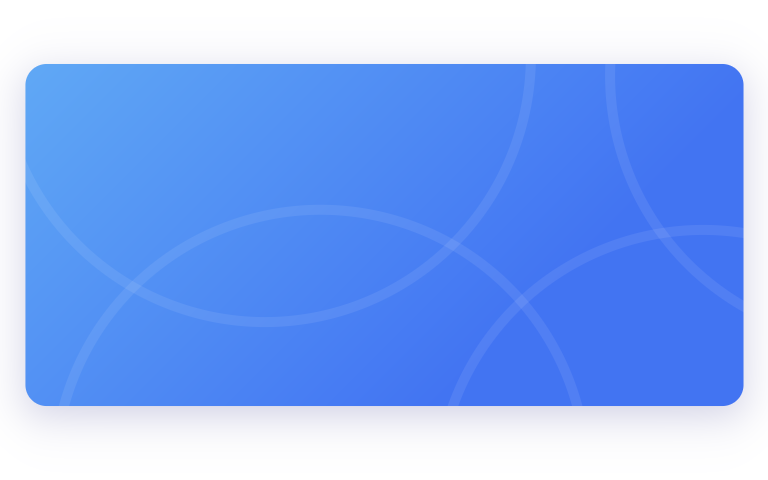
A Shadertoy shader for this background:

```glsl
// A rounded blue card floats over a white page with a soft lavender shadow.
// A diagonal gradient fills the card; large translucent rings are clipped to it.
// Lengths are in units of the canvas height, with the origin at the lower left.

#define CARD_CENTER vec2(0.801, 0.5104)
#define CARD_HALF vec2(0.748, 0.3563)
#define CARD_RADIUS 0.044
#define GRADIENT_SPAN 1.56
#define RING_RADIUS 0.554
#define RING_HALF_WIDTH 0.0104
#define RING_ALPHA 0.08
#define SHADOW_DROP 0.021
#define SHADOW_SIGMA 0.042
#define SHADOW_ALPHA 0.20

const vec3 PAGE_COLOR = vec3(1.0);
const vec3 SHADOW_COLOR = vec3(0.08, 0.08, 0.48);
const vec3 LIGHT_BLUE = vec3(0.376, 0.66, 0.96);
const vec3 DEEP_BLUE = vec3(0.26, 0.455, 0.95);

const vec2 RING_CENTERS[4] = vec2[4](
    vec2(0.552, 0.883), vec2(0.668, 0.009),
    vec2(1.825, 0.842), vec2(1.465, -0.033));

float roundedBoxDistance(vec2 p, vec2 halfSize, float radius) {
    vec2 q = abs(p) - halfSize + radius;
    return length(max(q, 0.0)) + min(max(q.x, q.y), 0.0) - radius;
}

// Antialiased coverage of a shape from its signed distance
float coverage(float dist, float pixel) {
    return clamp(0.5 - dist / pixel, 0.0, 1.0);
}

// Smooth approximation of the Gaussian cumulative distribution
vec2 gaussianStep(vec2 x) {
    return 0.5 + 0.5 * tanh(clamp(0.8 * x, -8.0, 8.0));
}

// Rectangle blurred by a Gaussian, separable along both axes
float blurredBox(vec2 p, vec2 halfSize, float sigma) {
    vec2 m = gaussianStep((p + halfSize) / sigma)
           - gaussianStep((p - halfSize) / sigma);
    return m.x * m.y;
}

vec3 cardColor(vec2 p, float pixel) {
    // Diagonal gradient from the upper left corner
    vec2 fromCorner = p - CARD_CENTER + CARD_HALF * vec2(1.0, -1.0);
    float t = clamp((fromCorner.x - fromCorner.y) / GRADIENT_SPAN, 0.0, 1.0);
    vec3 color = mix(LIGHT_BLUE, DEEP_BLUE, t);

    // Overlapping rings, brighter where they cross
    for (int i = 0; i < 4; i++) {
        float d = abs(length(p - RING_CENTERS[i]) - RING_RADIUS) - RING_HALF_WIDTH;
        color = mix(color, vec3(1.0), RING_ALPHA * coverage(d, pixel));
    }
    return color;
}

void mainImage(out vec4 fragColor, in vec2 fragCoord) {
    float pixel = 1.0 / iResolution.y;
    vec2 p = fragCoord * pixel;
    vec2 local = p - CARD_CENTER;

    // Page and drop shadow
    float shadow = blurredBox(local + vec2(0.0, SHADOW_DROP), CARD_HALF, SHADOW_SIGMA);
    vec3 color = mix(PAGE_COLOR, SHADOW_COLOR, SHADOW_ALPHA * shadow);

    // Card on top
    float card = coverage(roundedBoxDistance(local, CARD_HALF, CARD_RADIUS), pixel);
    color = mix(color, cardColor(p, pixel), card);

    fragColor = vec4(color, 1.0);
}
```
